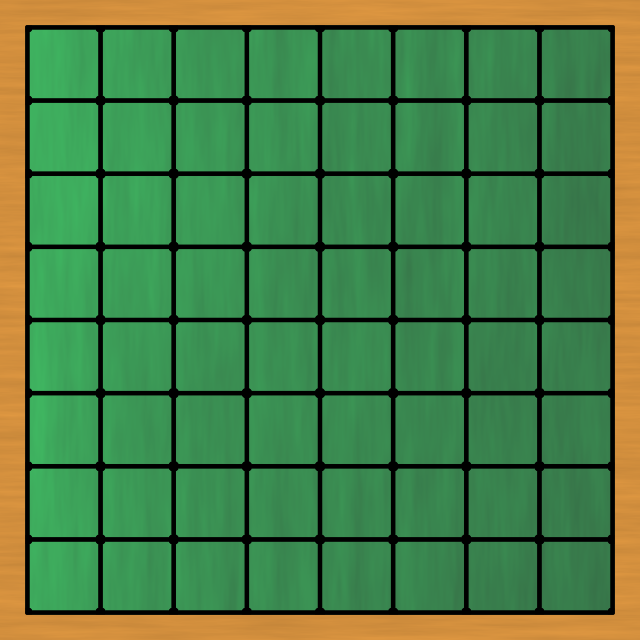
Reproduce this pattern procedurally as a three.js fragment shader.

```glsl
// Green eight by eight game board with black grid lines and round joints on a wooden table.
#define CELLS 8.0
#define PITCH 0.1143
#define LINE_WIDTH 0.0072
#define JOINT_RADIUS 0.0085
#define CORNER_RADIUS 0.003
#define SOFTNESS 0.0009
#define STREAK_STRENGTH 0.34
#define GRAIN_STRENGTH 0.075
#define LINE_COLOR vec3(0.0)
#define FELT_DARK vec3(0.212, 0.42, 0.272)
#define FELT_LIGHT vec3(0.25, 0.74, 0.39)
#define WOOD_COLOR vec3(0.825, 0.56, 0.24)

varying vec2 vUv;

vec2 randomGradient(vec2 cell) {
  float angle = 6.2832 * fract(sin(dot(cell, vec2(127.1, 311.7))) * 43758.5);
  return vec2(cos(angle), sin(angle));
}

float gradientNoise(vec2 p) {
  vec2 i = floor(p);
  vec2 f = p - i;
  vec2 w = f * f * f * (f * (f * 6.0 - 15.0) + 10.0);
  float a = dot(randomGradient(i), f);
  float b = dot(randomGradient(i + vec2(1.0, 0.0)), f - vec2(1.0, 0.0));
  float c = dot(randomGradient(i + vec2(0.0, 1.0)), f - vec2(0.0, 1.0));
  float d = dot(randomGradient(i + 1.0), f - 1.0);
  return mix(mix(a, b, w.x), mix(c, d, w.x), w.y);
}

float layeredNoise(vec2 p) {
  float sum = 0.0;
  float weight = 0.55;
  for (int i = 0; i < 4; i++) {
    sum += weight * gradientNoise(p);
    p = p * 2.03 + vec2(17.3, 9.1);
    weight *= 0.55;
  }
  return sum;
}

float coverage(float dist) {
  return 1.0 - smoothstep(-SOFTNESS, SOFTNESS, dist);
}

float roundedBox(vec2 p, float halfSize, float radius) {
  vec2 q = abs(p) - halfSize + radius;
  return length(max(q, 0.0)) + min(max(q.x, q.y), 0.0) - radius;
}

// Fine grain running across the table
vec3 woodColor(vec2 p) {
  float grain = layeredNoise(vec2(p.x * 6.0, p.y * 85.0));
  float bands = gradientNoise(vec2(p.x * 2.0, p.y * 24.0) + 40.0);
  return WOOD_COLOR * (1.0 + GRAIN_STRENGTH * (1.5 * grain + 0.6 * bands));
}

// Light falls off to the right; long streaks run up the board
vec3 feltColor(vec2 p) {
  vec2 board = p / (CELLS * PITCH) + 0.5;
  float across = clamp(board.x, 0.0, 1.0);
  float light = 0.5 + 0.36 * exp(-6.0 * across) - 0.3 * across * sqrt(across);
  light += 0.09 * (board.y - 0.5);
  float streaks = layeredNoise(vec2(p.x * 25.0, p.y * 2.6) + 7.0);
  float fibres = gradientNoise(vec2(p.x * 130.0, p.y * 18.0));
  light += STREAK_STRENGTH * (streaks + 0.18 * fibres);
  return mix(FELT_DARK, FELT_LIGHT, clamp(light, 0.0, 1.0));
}

void main() {
  vec2 p = vUv - 0.5;

  // Distance to the nearest grid line and crossing
  vec2 grid = p / PITCH + 0.5 * CELLS;
  vec2 toLine = abs(grid - floor(grid + 0.5)) * PITCH;
  float lines = min(toLine.x, toLine.y) - 0.5 * LINE_WIDTH;
  float joints = length(toLine) - JOINT_RADIUS;

  // The board edge trims the outer joints
  float halfBoard = 0.5 * (CELLS * PITCH + LINE_WIDTH);
  float board = roundedBox(p, halfBoard, CORNER_RADIUS);

  vec3 boardColor = mix(feltColor(p), LINE_COLOR, coverage(min(lines, joints)));
  vec3 color = mix(woodColor(p), boardColor, coverage(board));
  gl_FragColor = vec4(color, 1.0);
}
```
